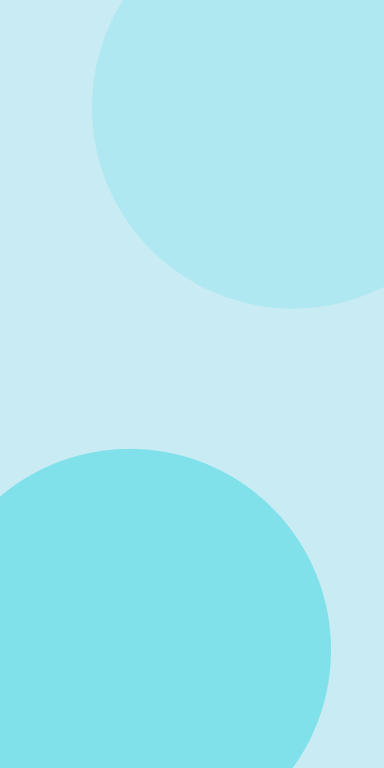
Give the GLSL for this background, as a Shadertoy shader.

```glsl
const vec3 BACKGROUND_COLOR = vec3(0.786, 0.923, 0.957);
const vec3 UPPER_COLOR = vec3(0.690, 0.910, 0.945);
const vec3 LOWER_COLOR = vec3(0.500, 0.882, 0.922);

// Positions and radius in canvas widths
const vec2 UPPER_CENTER = vec2(0.763, 1.720);
const vec2 LOWER_CENTER = vec2(0.3385, 0.3075);
const float DISC_RADIUS = 0.5235;

// Coverage of a disc with a one-pixel soft edge
float discMask(vec2 p, vec2 center, float radius, float pixel) {
    float dist = length(p - center) - radius;
    return clamp(0.5 - dist / pixel, 0.0, 1.0);
}

void mainImage(out vec4 fragColor, in vec2 fragCoord) {
    float pixel = 1.0 / iResolution.x;
    vec2 p = fragCoord * pixel;

    // Flat ground with two large discs
    vec3 color = BACKGROUND_COLOR;
    color = mix(color, UPPER_COLOR, discMask(p, UPPER_CENTER, DISC_RADIUS, pixel));
    color = mix(color, LOWER_COLOR, discMask(p, LOWER_CENTER, DISC_RADIUS, pixel));

    fragColor = vec4(color, 1.0);
}
```
